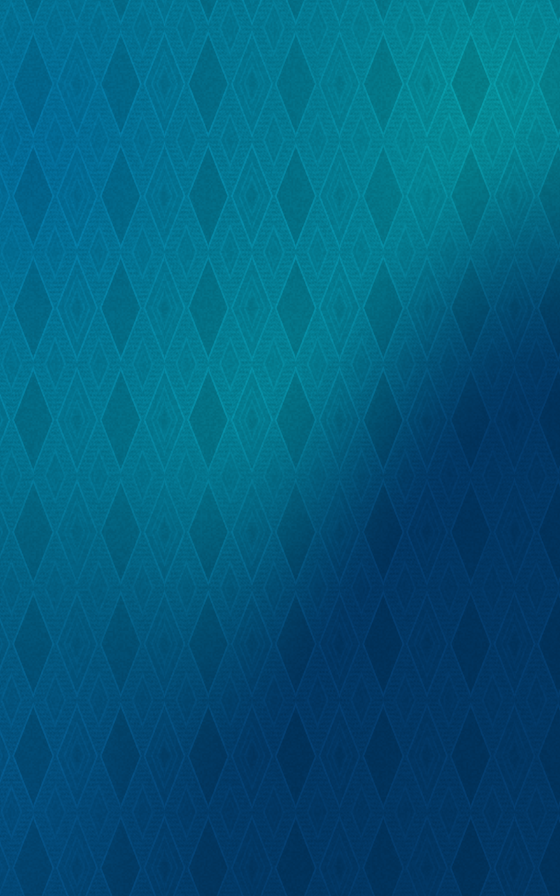
Write a WebGL 1 fragment shader that draws this pattern.

```glsl
precision highp float;

uniform vec2 u_resolution;

const vec2 REPEATS = vec2(12.8, 8.0);
const vec2 FIRST_CENTER = vec2(0.76, 0.25);

float hash(vec2 p) {
  vec3 q = fract(vec3(p.xyx) * 0.1031);
  q += dot(q, q.yzx + 33.33);
  return fract((q.x + q.y) * q.z);
}

float valueNoise(vec2 p) {
  vec2 cell = floor(p);
  vec2 f = fract(p);
  f = f * f * (3.0 - 2.0 * f);
  float low = mix(hash(cell), hash(cell + vec2(1.0, 0.0)), f.x);
  float high = mix(hash(cell + vec2(0.0, 1.0)), hash(cell + 1.0), f.x);
  return mix(low, high, f.y);
}

float glow(vec2 p, vec2 center, vec2 radius) {
  vec2 d = (p - center) / radius;
  return exp(-dot(d, d));
}

// Soft line where the diamond distance d equals level
float contour(float d, float level, float width, float blur) {
  return 1.0 - smoothstep(width, width + blur, abs(d - level));
}

// Teal light above a curved diagonal shadow
vec3 backdrop(vec2 uv) {
  vec3 navy = vec3(0.006, 0.21, 0.38);
  vec3 blue = vec3(0.01, 0.295, 0.475);
  vec3 azure = vec3(0.008, 0.41, 0.575);
  vec3 sea = vec3(0.012, 0.45, 0.555);
  vec3 teal = vec3(0.02, 0.53, 0.575);

  vec3 shade = mix(navy, blue, glow(uv, vec2(0.0, 0.14), vec2(0.3, 0.25)));
  vec3 light = mix(sea, azure, glow(uv, vec2(0.06, 0.83), vec2(0.24, 0.18)));
  light = mix(light, teal, glow(uv, vec2(0.88, 0.88), vec2(0.28, 0.22)));
  light = mix(light, teal, 0.5 * glow(uv, vec2(0.48, 0.56), vec2(0.24, 0.18)));

  float edge = 0.315 + 0.41 * smoothstep(0.3, 1.0, uv.x);
  float softness = mix(0.26, 0.18, uv.x);
  return mix(shade, light, smoothstep(edge - softness, edge + softness, uv.y));
}

// Relief of the lattice: d is 0 at large centres and 2 at small centres
float diamondRelief(vec2 q, float blur) {
  vec2 offset = abs(fract(q + 0.5) - 0.5);
  float d = 2.0 * (offset.x + offset.y);
  float nested = mod(floor(q.x + 0.5), 2.0);

  // Plain columns have sunken faces, nested columns stay level
  float face = 1.0 - smoothstep(0.84, 0.92, d);
  float relief = 0.02 - face * mix(0.085, 0.03, nested);
  relief -= 0.035 * smoothstep(1.56, 1.64, d);
  relief += 0.03 * contour(d, 1.76, 0.02, blur);

  // Outlines of the two diamonds
  relief += 0.10 * contour(d, 0.92, 0.02, blur);
  relief += 0.06 * contour(d, 1.54, 0.02, blur);

  // Stitched threads running along the band
  float stitch = 0.5 + 0.5 * sin(q.y * 150.0);
  for (int i = 0; i < 3; i++) {
    float level = 1.08 + 0.15 * float(i);
    relief += (0.09 * stitch - 0.05) * contour(d, level, 0.02, blur);
  }

  // Inner diamonds in every second column
  float inner = 0.06 * contour(d, 0.58, 0.02, blur);
  inner += 0.05 * contour(d, 0.34, 0.02, blur);
  inner -= 0.04 * (1.0 - smoothstep(0.14, 0.28, d));
  return relief + nested * inner;
}

void main() {
  vec2 uv = gl_FragCoord.xy / u_resolution;
  vec2 q = uv * REPEATS - FIRST_CENTER;
  float blur = 2.0 * length(REPEATS / u_resolution);

  // Uneven wear and a fine woven grain
  float wear = 0.75 + 0.5 * valueNoise(uv * vec2(7.0, 11.0));
  float grain = valueNoise(uv * vec2(320.0, 512.0)) - 0.5;

  float relief = diamondRelief(q, blur) * wear + 0.09 * grain;
  vec3 color = backdrop(uv) * (1.0 + relief);
  color.r += 0.05 * max(relief, 0.0);
  gl_FragColor = vec4(clamp(color, 0.0, 1.0), 1.0);
}
```
